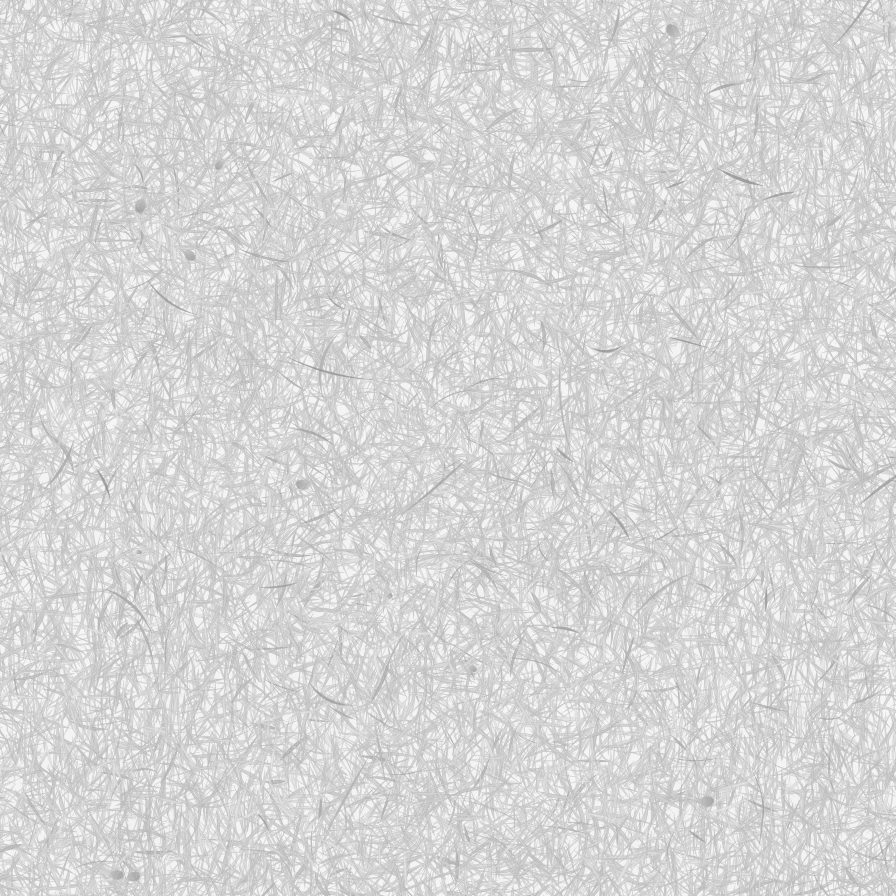
Give the GLSL for this texture, as a Shadertoy shader.

```glsl
// Pale grey fibre paper: a dense mat of short translucent fibres, stray dark hairs and specks.

vec4 hash4(vec3 p) {
    vec4 q = fract(p.xyzx * vec4(0.1031, 0.1030, 0.0973, 0.1099));
    q += dot(q, q.wzxy + 33.33);
    return fract((q.xxyz + q.yzzw) * q.zywx);
}

float gradientDot(vec2 cell, vec2 offset) {
    float a = 6.2832 * hash4(vec3(cell, 91.0)).x;
    return dot(vec2(cos(a), sin(a)), offset);
}

float gradientNoise(vec2 p) {
    vec2 i = floor(p), f = fract(p);
    vec2 s = f * f * f * (f * (f * 6.0 - 15.0) + 10.0);
    vec2 e = vec2(1.0, 0.0);
    return mix(mix(gradientDot(i, f), gradientDot(i + e, f - e), s.x),
               mix(gradientDot(i + e.yx, f - e.yx), gradientDot(i + 1.0, f - 1.0), s.x), s.y);
}

vec2 turn(vec2 p, float angle) {
    float c = cos(angle), s = sin(angle);
    return vec2(c * p.x + s * p.y, c * p.y - s * p.x);
}

// Approximate signed distance to a bent fibre that tapers at both ends
float fibreDistance(vec2 p, float angle, float halfLength, float halfWidth, float bend) {
    vec2 q = turn(p, angle);
    float u = q.x / halfLength;
    q.y += bend * halfLength * (u * u - 0.3);
    return max(abs(q.y) - halfWidth * (1.0 - u * u), abs(q.x) - halfLength);
}

// One sheet of fibres, one per grid cell, painted over the shade below
float fibreSheet(float shade, vec2 p, float sheet, float upright, float aa) {
    vec4 grid = hash4(vec3(sheet, 7.0, 3.0));
    float cells = 27.0 + 10.0 * grid.z;
    vec2 g = p * cells + grid.xy * 17.0;
    vec2 home = floor(g);
    for (int y = -1; y <= 1; y++)
    for (int x = -1; x <= 1; x++) {
        vec2 cell = home + vec2(x, y);
        vec4 place = hash4(vec3(cell, sheet + 11.0));
        vec2 toFibre = g - cell - place.xy;
        float halfLength = mix(0.35, 0.9, place.w);
        if (dot(toFibre, toFibre) > halfLength * halfLength + 0.06) continue;

        vec4 look = hash4(vec3(cell, sheet + 53.0));
        float angle = 3.1416 * place.z;
        angle += upright * sin(2.0 * angle);
        float halfWidth = mix(0.0006, 0.0022, look.x * look.x);
        float d = fibreDistance(toFibre / cells, angle, halfLength / cells,
                                halfWidth, 0.36 * (look.y - 0.5));
        float body = mix(0.79, 0.90, look.z) - 0.10 * step(0.96, look.w);
        float tone = body - 0.085 * smoothstep(-0.0013, 0.0, d);
        shade = mix(shade, tone, 0.8 * (1.0 - smoothstep(-aa, aa, d)));
    }
    return shade;
}

void mainImage(out vec4 fragColor, in vec2 fragCoord) {
    vec2 p = fragCoord / iResolution.y;
    vec2 canvas = vec2(iResolution.x / iResolution.y, 1.0);
    float aa = 0.7 / iResolution.y;

    // Mat of fibres, leaning upright in broad patches
    float upright = 0.14 + 0.4 * gradientNoise(p * 3.0 + 4.0);
    float shade = 0.955;
    for (int i = 0; i < 22; i++)
        shade = fibreSheet(shade, p, float(i), upright, aa);

    // Stray long dark hairs
    for (int i = 0; i < 46; i++) {
        vec4 place = hash4(vec3(float(i), 5.0, 201.0));
        vec4 look = hash4(vec3(float(i), 9.0, 307.0));
        float halfLength = mix(0.012, 0.055, look.x * look.x);
        float d = fibreDistance(p - place.xy * canvas, 3.1416 * place.z, halfLength,
                                mix(0.0007, 0.0018, look.y), 0.6 * (look.z - 0.5));
        shade = mix(shade, mix(0.56, 0.70, look.w), 0.8 * (1.0 - smoothstep(-aa, aa, d)));
    }

    // Oval specks, darker toward one side
    for (int i = 0; i < 11; i++) {
        vec4 place = hash4(vec3(float(i), 2.0, 409.0));
        float radius = mix(0.003, 0.009, place.w);
        vec2 q = turn(p - place.xy * canvas, 6.2832 * place.z) / radius;
        float oval = length(q * vec2(1.0, 1.35));
        float tone = 0.66 + 0.08 * q.x;
        shade = mix(shade, tone, 0.75 * (1.0 - smoothstep(0.75, 1.1, oval)));
    }

    // Faint cloudiness of the pulp
    shade += 0.012 * gradientNoise(p * 7.0);
    fragColor = vec4(vec3(shade), 1.0);
}
```
